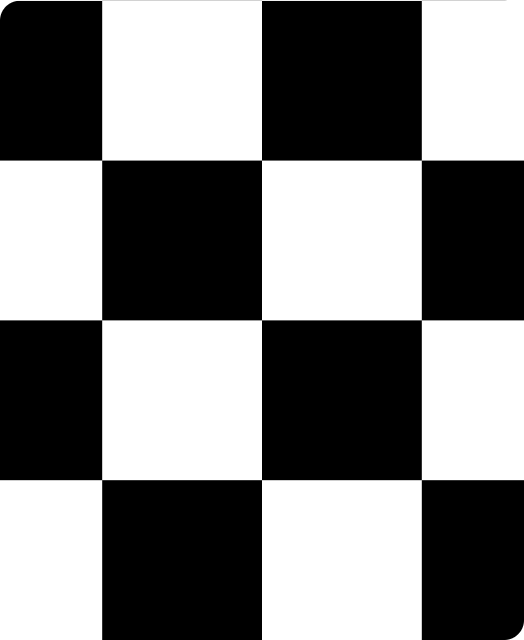
Reproduce this pattern procedurally as a WebGL 1 fragment shader.

```glsl
precision highp float;
// Black and white checkerboard, four rows of squares centred across the width,
// so the outer columns are cropped. Two square waves multiply into the checks,
// and a rounded rectangle trims the outer corners to white.

uniform vec2 u_resolution;

// Signed distance to the nearest edge of a unit square wave, positive in even cells.
vec2 squareWave(vec2 p) {
  return abs(mod(p - 0.5, 2.0) - 1.0) - 0.5;
}

float roundedBox(vec2 p, vec2 halfSize, float radius) {
  vec2 q = abs(p) - halfSize + radius;
  return length(max(q, 0.0)) + min(max(q.x, q.y), 0.0) - radius;
}

void main() {
  // Canvas height is one unit; x is measured from the centre line.
  vec2 uv = gl_FragCoord.xy / u_resolution.y;
  float aspect = u_resolution.x / u_resolution.y;
  vec2 pos = vec2(uv.x - 0.5 * aspect, uv.y);

  // Checks: cells with an odd column and row sum are black.
  float cell = 0.2497;
  vec2 wave = clamp(squareWave(pos / cell) * cell * u_resolution.y * 2.0, -1.0, 1.0);
  float white = 0.5 + 0.5 * wave.x * wave.y;

  // Rounded outline, leaving a hairline of white along the top.
  vec2 halfSize = vec2(0.5 * aspect, 2.0 * cell);
  float outline = roundedBox(pos - vec2(0.0, halfSize.y), halfSize, 0.031);
  float inside = clamp(0.5 - outline * u_resolution.y, 0.0, 1.0);

  gl_FragColor = vec4(vec3(mix(1.0, white, inside)), 1.0);
}
```
